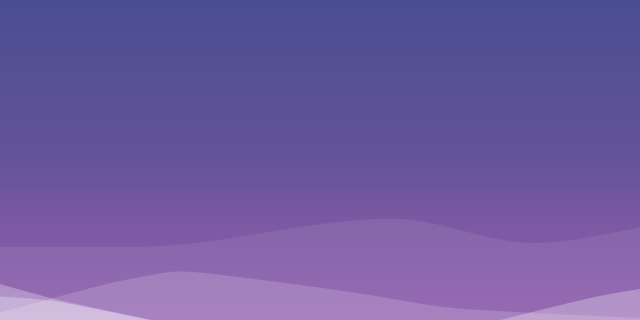
Write a WebGL 1 fragment shader that draws this background.

```glsl
precision highp float;
// Dusk sky over translucent rolling hills.
// A vertical gradient is overlaid with pale layers, each bounded by a smooth
// height curve built from eased rises or softly bent straight slopes.

uniform vec2 u_resolution;

// Zero before the corner, then a unit slope, with a rounded transition.
float bend(float x, float corner, float softness) {
  float d = x - corner;
  return 0.5 * (d + sqrt(d * d + softness * softness));
}

// Indigo at the top, violet below, orchid at the horizon.
vec3 skyColor(float y) {
  vec3 indigo = vec3(0.294, 0.302, 0.573);
  vec3 violet = vec3(0.390, 0.325, 0.602);
  vec3 plum = vec3(0.485, 0.350, 0.637);
  vec3 orchid = vec3(0.560, 0.368, 0.680);
  vec3 color = mix(orchid, plum, clamp(y / 0.3, 0.0, 1.0));
  color = mix(color, violet, clamp((y - 0.3) / 0.2, 0.0, 1.0));
  return mix(color, indigo, clamp((y - 0.5) / 0.5, 0.0, 1.0));
}

float farHill(float x) {
  return 0.229 + 0.0875 * smoothstep(0.43, 1.224, x)
    - 0.0755 * smoothstep(1.224, 1.667, x)
    + 0.068 * smoothstep(1.667, 2.188, x);
}

float middleHill(float x) {
  return 0.0234 + 0.277 * x
    - 0.10 * bend(x, 0.352, 0.05)
    + 0.06 * bend(x, 0.43, 0.03)
    - 0.37 * bend(x, 0.547, 0.06)
    - 0.07 * bend(x, 1.146, 0.12)
    + 0.155 * bend(x, 1.38, 0.10);
}

// One slope descends from the left edge, another climbs to the right edge.
float nearHills(float x) {
  float left = 0.112 - 0.28 * x + 0.07 * bend(x, 0.18, 0.04);
  float right = 0.25 * (x - 1.5625) - 0.09 * bend(x, 1.87, 0.06);
  return max(left, right);
}

float cornerMound(float x) {
  return 0.0742 - 0.06 * x - 0.15 * bend(x, 0.16, 0.06);
}

// Veil everything below the given height with white.
vec3 addLayer(vec3 color, float y, float height, float opacity) {
  float edge = 0.75 / u_resolution.y;
  return mix(color, vec3(1.0), opacity * smoothstep(-edge, edge, height - y));
}

void main() {
  // The canvas spans 2 units across and 1 unit up.
  vec2 p = gl_FragCoord.xy / u_resolution * vec2(2.0, 1.0);

  vec3 color = skyColor(p.y);
  color = addLayer(color, p.y, farHill(p.x), 0.075);
  color = addLayer(color, p.y, middleHill(p.x), 0.16);
  color = addLayer(color, p.y, nearHills(p.x), 0.28);
  color = addLayer(color, p.y, cornerMound(p.x), 0.27);
  gl_FragColor = vec4(color, 1.0);
}
```
